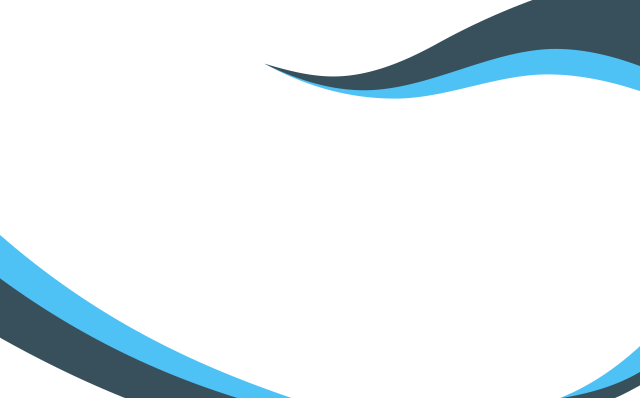
Write a WebGL 1 fragment shader that draws this background.

```glsl
precision highp float;
// Two-tone ribbons on white: a wave at the upper right and swooshes in the
// two lower corners. Each ribbon lies between smooth cubic edge curves, and
// its colours are weighted by the difference in coverage of those edges.

uniform vec2 u_resolution;

const float HEIGHT = 0.62; // canvas height when its width is 1
const vec3 WHITE = vec3(1.0);
const vec3 SLATE = vec3(0.22, 0.31, 0.36);
const vec3 SKY = vec3(0.31, 0.76, 0.96);

// Coverage below a cubic from knot a to knot b, each (x, y, slope);
// the curve goes on straight past both knots. y points down.
float below(vec2 p, vec3 a, vec3 b) {
  float span = b.x - a.x;
  float t = clamp((p.x - a.x) / span, 0.0, 1.0);
  float s = 1.0 - t;
  float y = s * s * (1.0 + 2.0 * t) * a.y + t * t * (3.0 - 2.0 * t) * b.y
          + span * s * t * (s * a.z - t * b.z);
  float slope = 6.0 * t * s * (b.y - a.y) / span
              + s * (1.0 - 3.0 * t) * a.z + t * (3.0 * t - 2.0) * b.z;
  y += a.z * min(p.x - a.x, 0.0) + b.z * max(p.x - b.x, 0.0);
  float pixel = HEIGHT / u_resolution.y;
  return clamp(0.5 + (p.y - y) / (pixel * sqrt(1.0 + slope * slope)), 0.0, 1.0);
}

// Coverage below a chain of three cubics
float belowWave(vec2 p, vec3 a, vec3 b, vec3 c, vec3 d) {
  if (p.x < b.x) return below(p, a, b);
  if (p.x < c.x) return below(p, b, c);
  return below(p, c, d);
}

// Two stacked bands between the top, middle and bottom edges
vec3 ribbon(vec3 base, vec3 upper, vec3 lower, float top, float middle, float bottom) {
  return base + (upper - base) * max(top - middle, 0.0)
              + (lower - base) * max(middle - bottom, 0.0);
}

void main() {
  vec2 uv = gl_FragCoord.xy / u_resolution;
  vec2 p = vec2(uv.x, (1.0 - uv.y) * HEIGHT);
  vec3 color = WHITE;

  // Upper wave, drawn out from a pointed tip
  vec2 tip = vec2(0.4128, 0.099);
  color = ribbon(color, SLATE, SKY,
    belowWave(p, vec3(tip, 0.3), vec3(0.5208, 0.1191, 0.0),
      vec3(0.6836, 0.0677, -0.55), vec3(1.0, -0.047, -0.2)),
    belowWave(p, vec3(tip, 0.5), vec3(0.569, 0.1406, 0.0),
      vec3(0.8685, 0.0762, 0.0), vec3(1.0, 0.1029, 0.37)),
    belowWave(p, vec3(tip, 0.55), vec3(0.6172, 0.1536, 0.0),
      vec3(0.8555, 0.1159, 0.0), vec3(1.0, 0.1419, 0.33)));

  // Lower left swoosh
  color = ribbon(color, SKY, SLATE,
    below(p, vec3(0.0, 0.3659, 0.87), vec3(0.4557, HEIGHT, 0.34)),
    below(p, vec3(0.0, 0.4336, 0.73), vec3(0.3711, HEIGHT, 0.31)),
    below(p, vec3(0.0, 0.526, 0.56), vec3(0.1953, HEIGHT, 0.4)));

  // Lower right swoosh
  color = ribbon(color, SKY, SLATE,
    below(p, vec3(0.875, HEIGHT, -0.4), vec3(1.0, 0.5391, -0.92)),
    below(p, vec3(0.8789, HEIGHT, -0.18), vec3(1.0, 0.5794, -0.58)),
    below(p, vec3(0.9609, HEIGHT, -0.42), vec3(1.0, 0.6003, -0.55)));

  gl_FragColor = vec4(color, 1.0);
}
```
